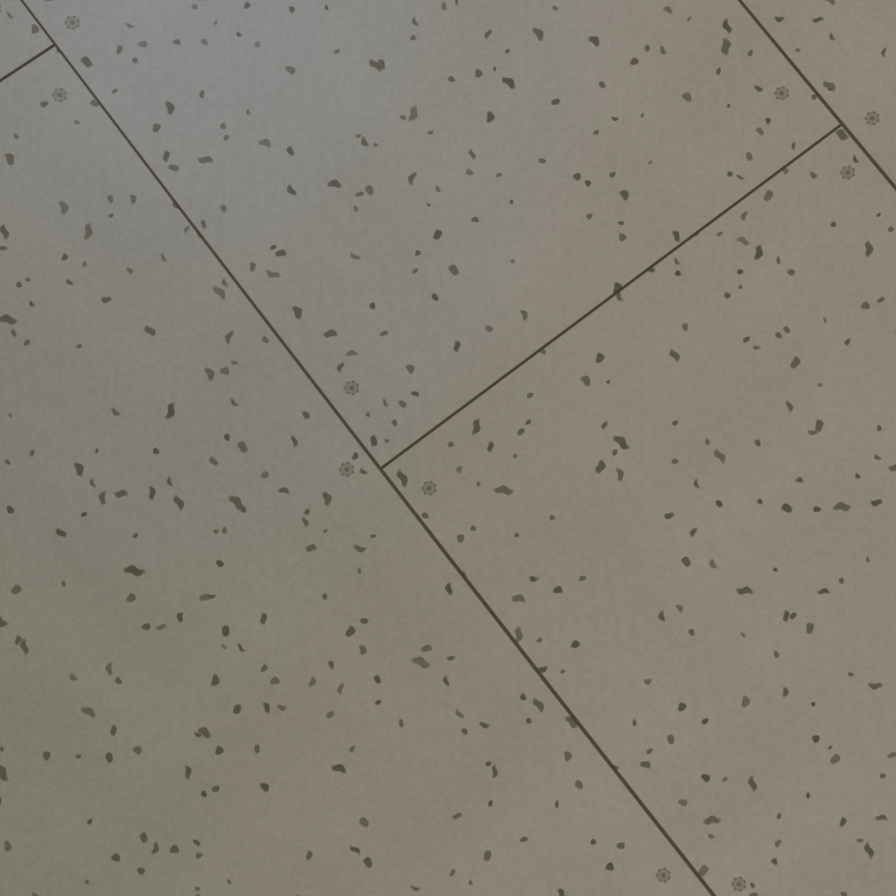
Write a three.js fragment shader that draws this texture.

```glsl
// Speckled stone floor tiles in running bond, seen at a slant with a cool glare.
varying vec2 vUv;

const vec3 WARM_STONE = vec3(0.545, 0.520, 0.470);
const vec3 SHADED_STONE = vec3(0.495, 0.477, 0.430);
const vec3 COOL_GLARE = vec3(0.545, 0.552, 0.560);
const vec3 SEAM_COLOR = vec3(0.250, 0.225, 0.180);
const vec3 SPECK_COLOR = vec3(0.270, 0.255, 0.205);

const vec2 JOINT_ORIGIN = vec2(0.4245, 0.4766);
const vec2 ACROSS = vec2(0.791, 0.612);
const vec2 ALONG = vec2(0.612, -0.791);
const float TILE_LENGTH = 1.22;
const float BOND_OFFSET = 0.597;
const float SOFT = 0.0012;

float hash(vec2 p) {
  return fract(sin(dot(p, vec2(127.1, 311.7))) * 43758.55);
}

vec2 hash2(vec2 p) {
  return vec2(hash(p), hash(p + 19.3));
}

float disc(float dist, float radius, float soft) {
  return 1.0 - smoothstep(radius - soft, radius + soft, dist);
}

// Layered sines, roughly -1 to 1
float waves(vec2 p, float phase) {
  float broad = sin(p.x + 2.0 * sin(p.y * 0.7 + phase));
  float fine = sin(p.y * 1.3 + 2.0 * sin(p.x * 0.9 - phase));
  return 0.5 * (broad + fine);
}

float grain(vec2 p) {
  vec2 cell = floor(p);
  vec2 f = smoothstep(0.0, 1.0, fract(p));
  float low = mix(hash(cell), hash(cell + vec2(1.0, 0.0)), f.x);
  float high = mix(hash(cell + vec2(0.0, 1.0)), hash(cell + 1.0), f.x);
  return mix(low, high, f.y) - 0.5;
}

// Irregular elongated chips, one candidate per cell, thinned into clusters
float specks(vec2 p, float seed, float cell, float radius, float density) {
  float mask = 0.0;
  for (int j = -1; j <= 1; j++) {
    for (int i = -1; i <= 1; i++) {
      vec2 id = floor(p / cell) + vec2(float(i), float(j));
      vec2 key = id + seed * 37.0;
      vec2 center = (id + 0.1 + 0.8 * hash2(key)) * cell;
      vec2 shape = hash2(key + 53.7);
      float chance = density + 0.22 * waves(center * 38.0, seed);
      float keep = step(hash(key + 91.1), chance);
      float turn = (hash(key + 71.9) - 0.5) * 2.0;
      vec2 d = p - center;
      d = vec2(cos(turn) * d.x - sin(turn) * d.y, sin(turn) * d.x + cos(turn) * d.y);
      d.x += 0.0012 * sin(d.y * 420.0 + shape.x * 6.3);
      d.y /= mix(1.0, 2.5, shape.y * shape.y);
      float size = radius * mix(0.6, 1.1, shape.x);
      float strength = mix(0.65, 1.0, hash(key + 33.3));
      mask = max(mask, keep * strength * disc(length(d), size, SOFT));
    }
  }
  return mask;
}

// Mottled rosette: broken dark ring around a dark core
float rosette(vec2 d) {
  float r = length(d);
  float lobes = sin(atan(d.y, d.x) * 7.0);
  float ring = disc(abs(r - 0.0066 - 0.0006 * lobes), 0.0013, SOFT);
  float core = disc(r, 0.0030 + 0.0007 * lobes, SOFT);
  float stain = 0.35 * disc(r, 0.0075, 0.002);
  return max(stain, max(ring * (0.6 + 0.2 * lobes), core * 0.85));
}

// Rosettes sit inside both long edges: near each end and at the middle
float edgeMarks(vec2 local, float width) {
  float side = local.x < 0.5 * width ? 1.0 : -1.0;
  float inset = min(local.x, width - local.x) - 0.030;
  float head = rosette(vec2(inset, local.y - 0.050));
  float middle = rosette(vec2(inset, local.y - 0.594 - 0.019 * side));
  float foot = rosette(vec2(inset, local.y - TILE_LENGTH + 0.082 + 0.010 * side));
  return max(head, max(middle, foot));
}

void main() {
  // Slanted floor frame with slight perspective and lens bow
  vec2 p = vUv - JOINT_ORIGIN;
  float s = dot(p, ACROSS);
  float t = dot(p, ALONG);
  float width = 0.643 + 0.035 * t;
  float x = (s - 0.008 * t * t) / width;
  float column = floor(x);
  float y = t - s * (0.018 - 0.10 * t) + mod(column, 2.0) * BOND_OFFSET;
  float row = floor(y / TILE_LENGTH);
  vec2 local = vec2(fract(x) * width, y - row * TILE_LENGTH);
  float seed = hash(vec2(column, row) + 4.7);

  // Stone with uneven light and fine grain
  float light = smoothstep(0.0, 0.75, vUv.x + 0.08 * waves(vUv * 5.0, 1.0));
  vec3 color = mix(SHADED_STONE, WARM_STONE, light);
  vec2 g = (vUv - vec2(0.20, 1.05)) / vec2(0.34, 0.38);
  float glare = exp(-dot(g, g));
  color = mix(color, COOL_GLARE, 0.9 * glare);
  color += 0.006 * waves(vUv * 23.0, 2.0) + 0.022 * grain(vUv * 240.0);

  // Chips and edge rosettes
  float chips = specks(local, seed, 0.043, 0.0043, 0.46);
  chips = max(chips, specks(local + 3.1, seed + 1.3, 0.036, 0.0031, 0.28));
  chips = max(chips, 0.85 * edgeMarks(local, width));
  color = mix(color, SPECK_COLOR, chips * (0.86 - 0.25 * glare));

  // Long seams widen toward the viewer; cross joints stay thin
  float seam = disc(min(local.x, width - local.x), mix(0.0013, 0.0021, smoothstep(-0.7, 0.3, t)), SOFT);
  float joint = disc(min(local.y, TILE_LENGTH - local.y), 0.0016, SOFT);
  color = mix(color, SEAM_COLOR, max(0.88 * seam, 0.95 * joint));

  gl_FragColor = vec4(color, 1.0);
}
```
